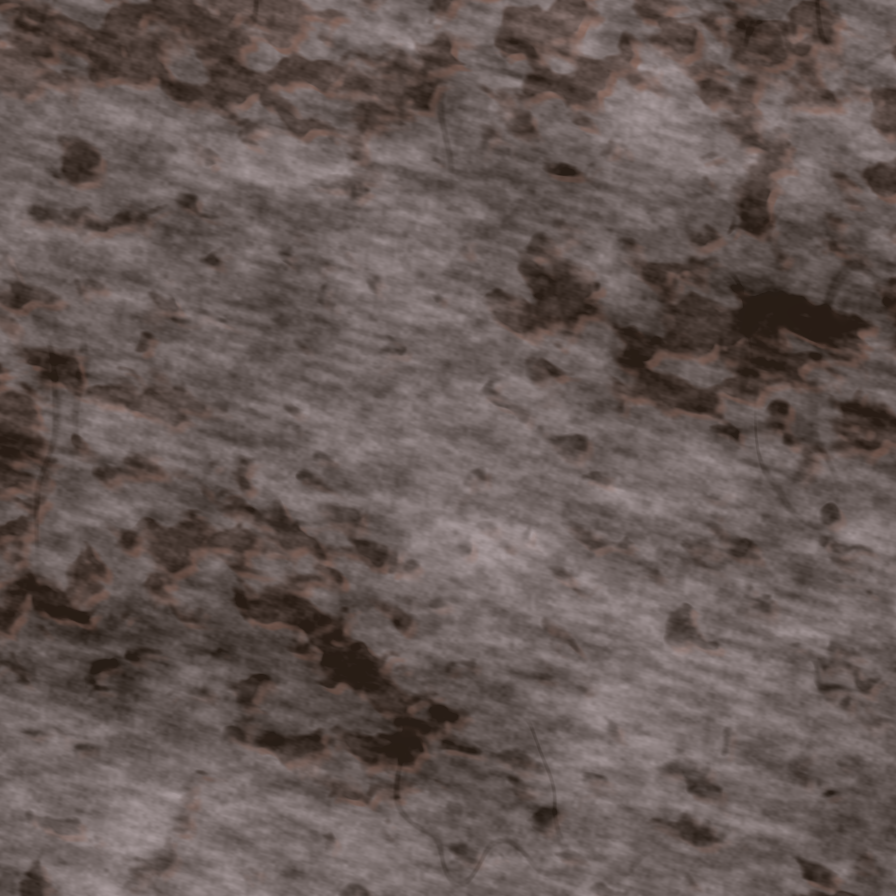
Reproduce this texture procedurally as a three.js fragment shader.

```glsl
// Weathered mauve-grey rock with slanted streaks and clusters of dark, rust-rimmed pits.
varying vec2 vUv;

const vec3 SHADOW_ROCK = vec3(0.25, 0.21, 0.19);
const vec3 PALE_ROCK = vec3(0.58, 0.53, 0.53);
const vec3 RUST = vec3(0.44, 0.32, 0.275);
const float GRAIN_ANGLE = -0.27;
const vec2 RIM_OFFSET = vec2(0.007, -0.007);

float hash(vec2 p) {
  return fract(sin(dot(p, vec2(127.1, 311.7))) * 43758.5);
}

// Smooth value noise, 0 to 1
float noise(vec2 p) {
  vec2 cell = floor(p);
  vec2 f = fract(p);
  f = f * f * (3.0 - 2.0 * f);
  float low = mix(hash(cell), hash(cell + vec2(1.0, 0.0)), f.x);
  float high = mix(hash(cell + vec2(0.0, 1.0)), hash(cell + vec2(1.0, 1.0)), f.x);
  return mix(low, high, f.y);
}

// Three octaves of noise, normalised to 0 to 1
float fbm(vec2 p, float seed) {
  float sum = 0.0;
  float weight = 0.571;
  p += seed * vec2(17.3, 9.1);
  for (int i = 0; i < 3; i++) {
    sum += weight * noise(p);
    p = p * 2.03 + vec2(5.7, 13.2);
    weight *= 0.5;
  }
  return sum;
}

vec2 rotate(vec2 p, float angle) {
  float c = cos(angle);
  float s = sin(angle);
  return vec2(c * p.x + s * p.y, c * p.y - s * p.x);
}

// Broad regions where the pits gather
float clusterMask(vec2 p) {
  return smoothstep(0.34, 0.70, fbm(p * vec2(3.6, 4.6), 3.0));
}

// Pit depth: ragged blobs, more of them inside the clusters
float pitDepth(vec2 uv, float cluster) {
  vec2 p = rotate(uv, GRAIN_ANGLE);
  vec2 warp = vec2(noise(p * 45.0), noise(p * 45.0 + 31.0)) - 0.5;
  float blobs = fbm((p + 0.012 * warp) * vec2(23.0, 34.0), 7.0);
  float threshold = mix(0.70, 0.48, cluster);
  return smoothstep(threshold - 0.04, threshold + 0.14, blobs);
}

// Faint thin cracks along a noise contour, broken into short runs
float cracks(vec2 uv) {
  float contour = abs(fbm(uv * vec2(5.0, 3.5), 21.0) - 0.5);
  float runs = smoothstep(0.58, 0.75, noise(uv * 7.0 + 40.0));
  return (1.0 - smoothstep(0.003, 0.014, contour)) * runs;
}

void main() {
  vec2 p = rotate(vUv, GRAIN_ANGLE);
  float cluster = clusterMask(p);

  // Stone tone: broad patches, slanted streaks, fine grain
  float patches = fbm(p * vec2(4.0, 6.5), 11.0) - 0.5;
  float streaks = fbm(p * vec2(17.0, 42.0), 13.0) - 0.5;
  float fibres = fbm(p * vec2(52.0, 115.0), 17.0) - 0.5;
  float grain = noise(vUv * 210.0) - 0.5;
  float tone = 0.60 + 0.95 * patches + 0.85 * streaks + 0.65 * fibres + 0.16 * grain;

  // Pits darken the stone, with a lit rim on their lower right side
  float pit = pitDepth(vUv, cluster);
  float rim = pitDepth(vUv - RIM_OFFSET, cluster) * (1.0 - pit);
  tone -= 0.14 * cluster + 0.48 * pit + 0.20 * cracks(vUv);
  tone = clamp(tone, -0.3, 1.2);

  // Colour: stone ramp, then rust on the rims and a little in the clusters
  vec3 color = mix(SHADOW_ROCK, PALE_ROCK, tone);
  vec3 rust = RUST * (0.85 + 0.35 * tone);
  color = mix(color, rust, clamp(0.75 * rim * (0.4 + 0.6 * cluster), 0.0, 1.0));
  color *= mix(vec3(1.0), vec3(1.04, 0.98, 0.95), cluster * pit);

  gl_FragColor = vec4(color, 1.0);
}
```
